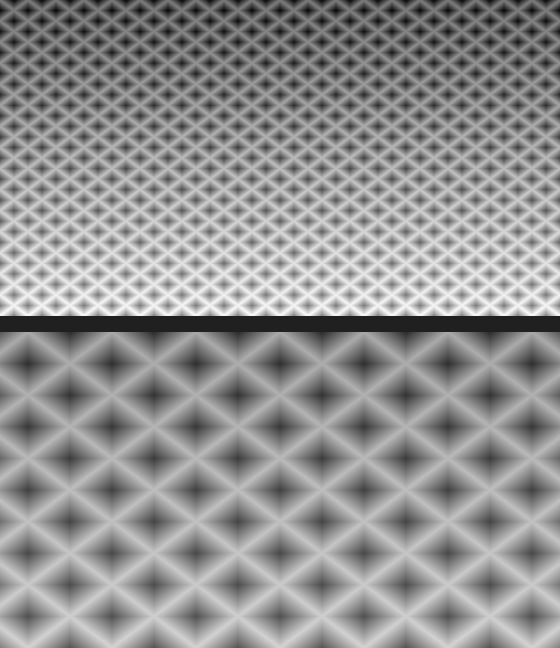
Top, the full canvas; bottom, a detail of the centre.
This pattern is drawn by a Shadertoy shader. Its source:

```glsl
// Quilted lattice of soft diamonds, 20 across and 15 down, with dark centres
// and bright creases. A folded taxicab distance shapes each diamond; it is
// blended evenly with a vertical ramp from black at the top to white below.

// Distance from the nearest crease: 0 on the line, 1 at a diamond's centre.
float creaseDistance(vec2 p) {
    vec2 cell = abs(fract(p + 0.5) - 0.5);
    return abs(2.0 * (cell.x + cell.y) - 1.0);
}

void mainImage(out vec4 fragColor, in vec2 fragCoord) {
    vec2 uv = fragCoord / iResolution.xy;

    // Both the whole and half lattice points become diamond centres
    float crease = creaseDistance((uv - 0.5) * vec2(20.0, 15.0));

    // Round the sharp ridge over about one pixel
    float pixel = 15.0 / iResolution.y;
    float diamonds = 1.0 - min(sqrt(crease * crease + pixel * pixel), 1.0);

    // Even blend of the lattice with the vertical ramp
    float ramp = 1.0 - uv.y;
    fragColor = vec4(vec3(mix(ramp, diamonds, 0.5)), 1.0);
}
```
